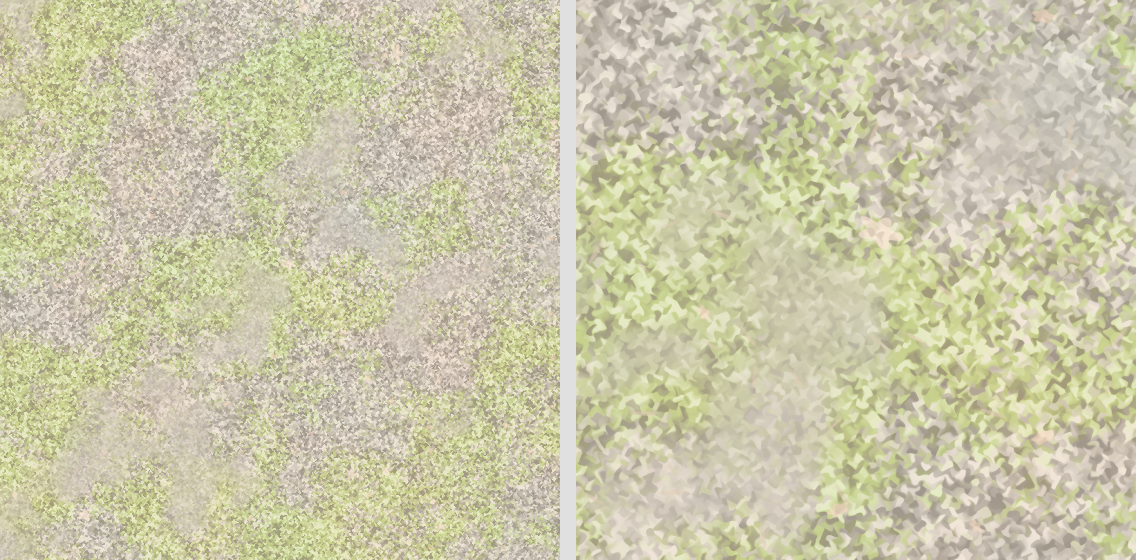
Left: the whole. Right: its middle third, enlarged.
This texture is drawn by a WebGL 1 fragment shader. Its source:

```glsl
precision highp float;
uniform vec2 u_resolution;

vec2 hash2(vec2 p) {
  vec3 q = fract(p.xyx * vec3(0.1031, 0.1030, 0.0973));
  q += dot(q, q.yzx + 33.33);
  return fract((q.xx + q.yz) * q.zy);
}

// Cellular noise: random cell values blended by distance to each cell point
vec2 softCells(vec2 p, float sharpness) {
  vec2 id = floor(p), f = fract(p), sum = vec2(0.0);
  float total = 0.0;
  for (int y = -1; y <= 1; y++) {
    for (int x = -1; x <= 1; x++) {
      vec2 o = vec2(float(x), float(y));
      vec2 d = o + 0.15 + 0.7 * hash2(id + o) - f;
      float w = exp(-sharpness * dot(d, d));
      sum += w * hash2(id + o + 71.0);
      total += w;
    }
  }
  return sum / total;
}

vec2 patches(vec2 p) {
  vec2 warped = p + 0.025 * sin(p.yx * 19.0 + 1.3 * sin(p * 31.0));
  return 0.48 * softCells(warped * 5.5 + 3.0, 4.0)
       + 0.30 * softCells(warped * 12.0 + 40.0, 4.0)
       + 0.22 * softCells(p * 31.0 + 90.0, 4.0);
}

// One randomly turned, bent or lobed piece in some cells of a grid
float debris(vec2 uv, float count, vec2 size, float share, float lobe, float bend) {
  vec2 id = floor(uv * count) + count;
  vec2 place = hash2(id), kind = hash2(id + 157.0);
  vec2 q = (fract(uv * count) - 0.5 - 0.45 * (place - 0.5)) / count;
  float turn = 6.2832 * kind.x, c = cos(turn), s = sin(turn);
  q = mat2(c, s, -s, c) * q;
  q.y += bend * sin(q.x * 45.0 + turn);
  size *= 0.65 + 0.6 * place.y;
  vec2 e = q / size;
  float angle = atan(e.y, e.x + 0.0001);
  float d = (length(e) - 1.0 - lobe * sin(5.0 * angle + turn)) * size.y;
  float soft = max(0.0006, 0.7 / min(u_resolution.x, u_resolution.y));
  return step(kind.y, share) * (1.0 - smoothstep(-soft, soft, d));
}

void main() {
  vec2 uv = gl_FragCoord.xy / min(u_resolution.x, u_resolution.y);
  vec2 field = patches(uv);
  float haze = smoothstep(0.53, 0.73, patches(uv + 7.3).y);

  // Fine crumbs, bent so that they run in short strands
  vec2 strand = uv + 0.0012 * sin(uv.yx * 610.0 + 2.0 * sin(uv * 270.0));
  vec2 fine = softCells(strand * 250.0, 9.0);
  vec2 coarse = softCells(strand * 140.0 + 19.0, 8.0);
  float tone = 0.53 + 0.95 * (fine.x - 0.5) + 0.42 * (coarse.x - 0.5);
  tone += 0.25 * (softCells(uv * 45.0 + 11.0, 4.0).x - 0.5);
  tone = clamp(mix(tone, 0.60, 0.45 * haze), 0.0, 1.0);

  // Bare soil and moss
  vec3 soil = mix(vec3(0.63, 0.595, 0.55), vec3(0.94, 0.90, 0.85), tone);
  vec3 moss = mix(vec3(0.63, 0.61, 0.49), vec3(0.78, 0.82, 0.55), smoothstep(0.0, 0.55, tone));
  moss = mix(moss, vec3(0.90, 0.92, 0.77), smoothstep(0.5, 1.0, tone));
  float growth = smoothstep(0.36, 0.61, field.x + 0.26 * (fine.y - 0.5) + 0.12 * (coarse.y - 0.5));
  vec3 color = mix(soil, moss, growth * (1.0 - 0.6 * haze));
  color += 0.05 * (field.y - 0.5) * vec3(1.0, -0.2, -0.6);
  color = mix(color, vec3(0.83, 0.81, 0.77), 0.25 * haze);

  // Straw, flakes, leaves and twigs
  float straw = debris(uv, 42.0, vec2(0.0065, 0.0011), 0.22, 0.0, 0.0008);
  float flake = debris(uv + 0.37, 24.0, vec2(0.0055, 0.0032), 0.10, 0.2, 0.0);
  float leaf = debris(uv + 0.61, 11.0, vec2(0.0115, 0.0075), 0.07, 0.3, 0.001);
  float twig = debris(uv + 0.13, 5.0, vec2(0.048, 0.0014), 0.10, 0.0, 0.003);
  color = mix(color, vec3(0.88, 0.80, 0.71), 0.6 * straw);
  color = mix(color, vec3(0.93, 0.83, 0.74) + 0.08 * (tone - 0.5), 0.75 * flake);
  color = mix(color, vec3(0.94, 0.87, 0.80) + 0.08 * (tone - 0.5), 0.85 * leaf);
  color = mix(color, vec3(0.86, 0.76, 0.62), 0.8 * twig);
  gl_FragColor = vec4(color, 1.0);
}
```
